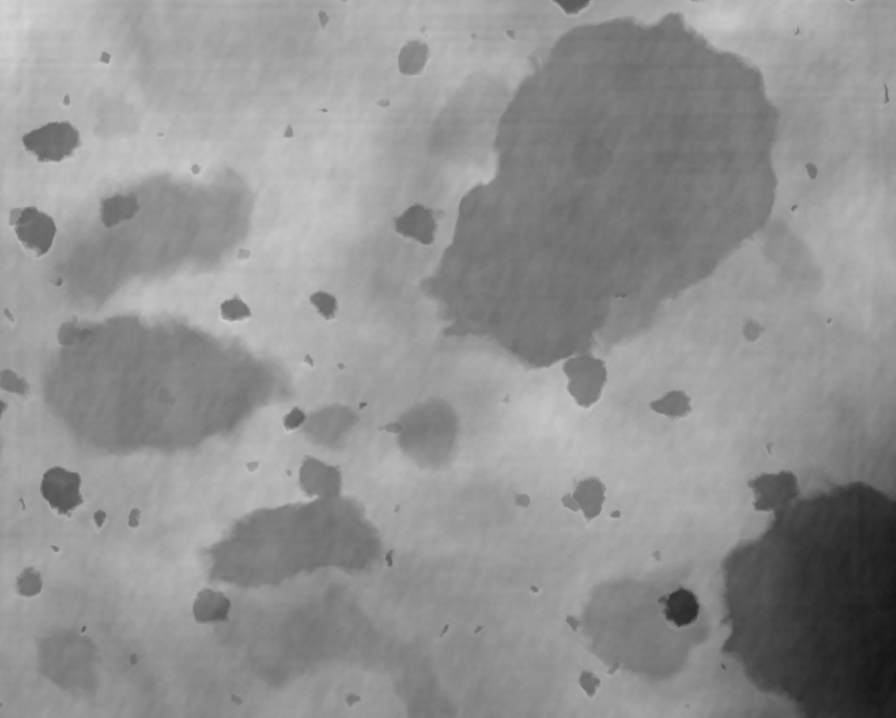
Write a WebGL 1 fragment shader that draws this texture.

```glsl
precision highp float;
uniform vec2 u_resolution;

const float GROUND_TONE = 0.655;
const float BASIN_TONE = 0.475;
const float SHADOW_TONE = 0.36;
const float CLOUD_CONTRAST = 0.34;
const float CORNER_DARKNESS = 0.75;
const float RIM_LIGHT = 0.09;
const float STREAK_CONTRAST = 0.03;
const float GRAIN_CONTRAST = 0.035;
const vec2 CORNER = vec2(1.27, 0.08);

float hash(vec2 p) {
  return fract(sin(dot(p, vec2(127.1, 311.7))) * 43758.5);
}

float noise(vec2 p) {
  vec2 i = floor(p), f = fract(p);
  f = f * f * (3.0 - 2.0 * f);
  return mix(mix(hash(i), hash(i + vec2(1.0, 0.0)), f.x),
             mix(hash(i + vec2(0.0, 1.0)), hash(i + 1.0), f.x), f.y);
}

float fbm(vec2 p) {
  float sum = 0.0, amp = 0.5;
  for (int i = 0; i < 5; i++) {
    sum += amp * noise(p);
    p = mat2(1.6, 1.2, -1.2, 1.6) * p + 7.3;
    amp *= 0.5;
  }
  return sum;
}

vec2 warp(vec2 p, float scale, float amount) {
  return p + amount * (vec2(fbm(p * scale), fbm(p * scale + 31.7)) - 0.5);
}

// Filled ellipse with a soft border
float basin(vec2 p, vec2 center, vec2 radii, float soft) {
  float d = (length((p - center) / radii) - 1.0) * min(radii.x, radii.y);
  return 1.0 - smoothstep(-soft, soft, d);
}

// Scattered blots: x is darkness from 0 to 1, y is the light lower rim
vec2 blots(vec2 p, float cell, float density, vec2 sizes, float soft, float seed) {
  vec2 q = p / cell, home = floor(q), result = vec2(0.0);
  for (int j = -1; j <= 1; j++) {
    for (int i = -1; i <= 1; i++) {
      vec2 id = home + vec2(float(i), float(j));
      vec2 key = id + seed;
      vec2 center = id + 0.2 + 0.6 * vec2(hash(key), hash(key + 17.3));
      float pick = hash(key + 41.9);
      float radius = mix(sizes.x, sizes.y, pow(hash(key + 63.1), 1.5));
      vec2 away = q - center;
      float stretch = mix(0.85, 1.25, hash(key + 88.7));
      float d = (length(away * vec2(stretch, 1.0 / stretch)) - radius) * cell;
      float present = step(pick, density);
      float depth = mix(0.35, 1.0, hash(key + 5.7));
      float fill = 1.0 - smoothstep(-soft, soft, d);
      float rim = smoothstep(0.0, 0.004, d) * (1.0 - smoothstep(0.004, 0.011, d));
      rim *= smoothstep(0.1, 0.9, -away.y / (length(away) + 0.001));
      result = max(result, present * vec2(fill * depth, rim * depth));
    }
  }
  return result;
}

void main() {
  vec2 p = gl_FragCoord.xy / u_resolution.y;
  vec2 ragged = warp(warp(p, 7.0, 0.12), 26.0, 0.036);
  vec2 crisp = warp(p, 32.0, 0.036);

  // Cloudy ground, lighter toward the upper left
  float tone = GROUND_TONE + CLOUD_CONTRAST * (fbm(warp(p, 3.0, 0.3) * 5.0) - 0.5);
  tone += 0.09 * (p.y - 0.5) - 0.05 * (p.x - 0.6);

  // Broad faint patches
  vec2 faint = blots(ragged, 0.25, 0.55, vec2(0.12, 0.36), 0.014, 3.0);
  tone -= 0.13 * faint.x;

  // Large flat basins
  float great = max(basin(ragged, vec2(0.89, 0.77), vec2(0.20, 0.18), 0.008),
                    basin(ragged, vec2(0.73, 0.63), vec2(0.12, 0.13), 0.008));
  float west = max(0.85 * basin(ragged, vec2(0.21, 0.47), vec2(0.16, 0.085), 0.014),
                   0.65 * basin(ragged, vec2(0.20, 0.66), vec2(0.12, 0.065), 0.02));
  float south = max(0.95 * basin(ragged, vec2(0.42, 0.23), vec2(0.12, 0.065), 0.008),
                    0.7 * basin(ragged, vec2(0.45, 0.09), vec2(0.13, 0.045), 0.02));
  float flatness = max(great, max(west, south));
  float mottle = 0.12 * (fbm(p * vec2(16.0, 9.0)) - 0.5);
  tone = mix(tone, BASIN_TONE + mottle, flatness);
  float shadow = basin(ragged, vec2(1.17, 0.16), vec2(0.18, 0.17), 0.01);
  tone = mix(tone, SHADOW_TONE + mottle, shadow);

  // Small dark blots and flecks, sparse inside the basins
  float clear = 1.0 - 0.9 * max(flatness, shadow);
  vec2 spots = blots(crisp, 0.125, 0.36, vec2(0.10, 0.29), 0.005, 11.0);
  vec2 flecks = blots(crisp, 0.052, 0.17, vec2(0.07, 0.20), 0.003, 29.0);
  tone -= clear * max(0.29 * spots.x, 0.18 * flecks.x);
  tone += clear * RIM_LIGHT * max(spots.y, 0.7 * flecks.y) * noise(p * 45.0);

  // Deep shade in the lower right corner
  float reach = length((p - CORNER) * vec2(1.2, 0.7));
  tone *= 1.0 - CORNER_DARKNESS * (1.0 - smoothstep(0.0, 0.4, reach));

  // Scan streaks and brushed grain
  float streak = noise(vec2(p.x * 3.0, p.y * 130.0)) - 0.5;
  tone += STREAK_CONTRAST * streak * mix(0.4, 1.0, smoothstep(0.6, 1.0, p.y));
  float edgeBand = smoothstep(0.45, 0.62, abs(p.x - 0.625));
  tone += STREAK_CONTRAST * edgeBand * (noise(vec2(p.x * 110.0, p.y * 4.0)) - 0.5);
  vec2 brushed = mat2(0.9, 0.44, -0.44, 0.9) * p;
  tone += GRAIN_CONTRAST * (noise(brushed * vec2(110.0, 45.0)) - 0.5);
  tone += 0.5 * GRAIN_CONTRAST * (noise(p * 190.0) - 0.5);

  gl_FragColor = vec4(vec3(clamp(tone, 0.03, 0.84)), 1.0);
}
```
